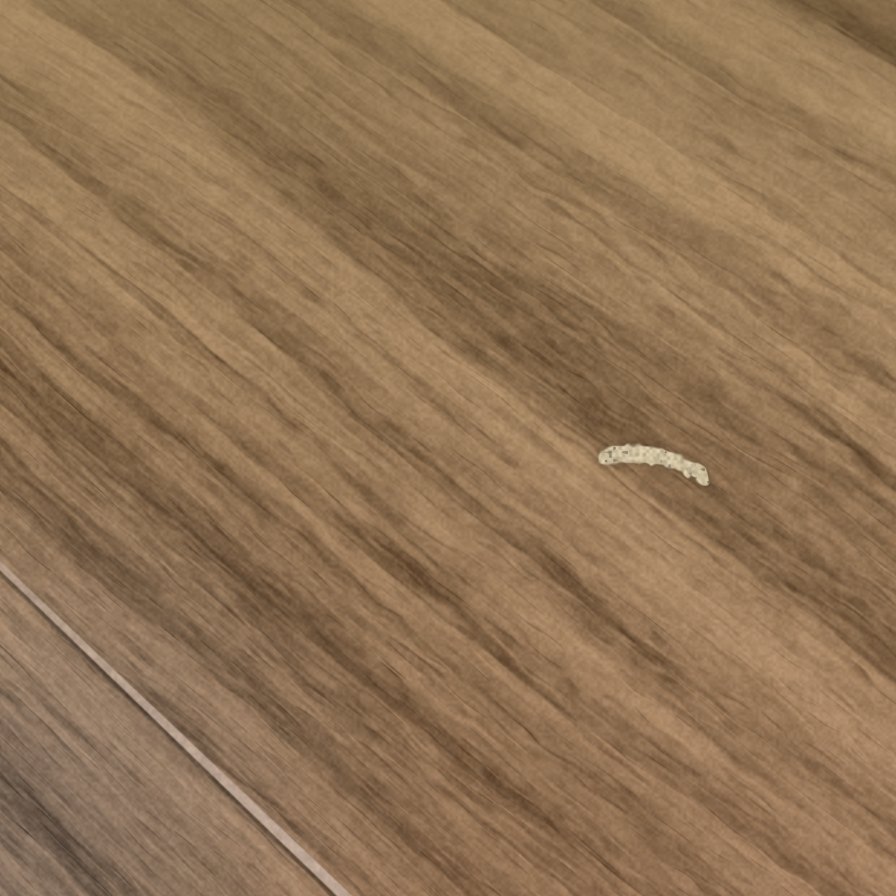
Write a Shadertoy shader that draws this texture.

```glsl
float hash(vec2 p) {
    vec3 q = fract(p.xyx * 0.1031);
    q += dot(q, q.yzx + 33.33);
    return fract((q.x + q.y) * q.z);
}

float noise(vec2 p) {
    vec2 cell = floor(p), f = fract(p);
    f = f * f * (3.0 - 2.0 * f);
    return mix(mix(hash(cell), hash(cell + vec2(1, 0)), f.x),
               mix(hash(cell + vec2(0, 1)), hash(cell + vec2(1, 1)), f.x), f.y);
}

// Long thin lines along the contours of stretched noise, fading in and out
float veins(vec2 grain, float density, float width) {
    float contour = abs(noise(grain * vec2(0.8, density) + density) - 0.5);
    float fade = noise(grain * vec2(1.5, density * 0.6) + 2.0 * density);
    return smoothstep(width, 0.0, contour) * smoothstep(0.3, 0.7, fade);
}

// Wood lightness; grain.x runs along the fibres, grain.y across them
float woodTone(vec2 grain, float sharpness) {
    grain.y += 0.035 * (noise(grain * vec2(2.0, 4.0)) - 0.5);
    grain.y += 0.006 * (noise(grain * vec2(9.0, 20.0)) - 0.5);
    // Small jitter breaks long edges into steps of short fibres
    grain.y += 0.006 * (noise(grain * vec2(28.0, 160.0) + 3.0) - 0.5);

    float tone = 0.83;
    tone += 0.58 * (noise(grain * vec2(0.7, 9.0)) - 0.5);
    tone += 0.46 * (noise(grain * vec2(1.0, 25.0) + 11.0) - 0.5);
    tone += 0.26 * (noise(grain * vec2(3.0, 70.0) + 23.0) - 0.5) * sharpness;

    // Growth rings darken slowly and end in a crisp edge
    float ring = fract(grain.y * 8.0 + 1.6 * noise(grain * vec2(0.7, 4.0) + 5.0));
    float lateWood = smoothstep(0.35, 0.95, ring) * smoothstep(1.0, 0.96, ring);
    tone -= 0.52 * lateWood * noise(grain * vec2(0.9, 10.0) + 51.0);

    // Dark veins built of short flecks
    float flecks = 0.45 + 1.1 * noise(grain * vec2(22.0, 210.0) + 17.0);
    float lines = 0.48 * veins(grain, 14.0, 0.055) * mix(0.6, 1.0, sharpness);
    lines += 0.34 * veins(grain, 31.0, 0.09) * sharpness;
    lines += 0.16 * veins(grain, 67.0, 0.15) * sharpness;
    tone -= lines * flecks;

    // Fibres and hairline pores, strongest in the dark wood
    float fibre = noise(grain * vec2(14.0, 190.0) + 37.0) - 0.5;
    fibre += noise(grain * vec2(45.0, 280.0) + 61.0) - 0.5;
    tone += fibre * sharpness * mix(0.46, 0.3, smoothstep(0.4, 0.9, tone));
    float pores = smoothstep(0.68, 0.92, noise(grain * vec2(24.0, 260.0) + 97.0));
    return tone - 0.26 * pores * sharpness;
}

void mainImage(out vec4 fragColor, in vec2 fragCoord) {
    vec2 uv = fragCoord / iResolution.xy;

    // Boards fan out from a distant vanishing point at the upper left
    vec2 ray = uv - vec2(-2.9, 3.15);
    float slope = -ray.y / ray.x;
    float seam = (slope - 0.959) * ray.x / 1.385;
    float nextBoard = smoothstep(-0.001, 0.001, seam);
    vec2 grain = vec2(length(ray), slope * 2.6) + 19.0 * step(0.0, seam);

    float sharpness = mix(1.0, 0.6, smoothstep(0.6, 1.0, uv.y));
    float tone = clamp(woodTone(grain, sharpness) - 0.3 * nextBoard, -0.2, 1.15);
    vec3 color = mix(vec3(0.425, 0.325, 0.225), vec3(0.65, 0.525, 0.395), tone);
    color *= mix(vec3(1.02, 0.99, 1.0), vec3(0.98, 1.0, 0.95), uv.y);

    // Cool sheen in the lower left corner
    float sheen = smoothstep(0.55, 0.0, length(uv - vec2(0.0, 0.06)));
    color = mix(color, vec3(0.53, 0.45, 0.385) * (0.68 + 0.5 * tone), 0.9 * sheen);

    // Bevelled seam with a pale edge and a shadow beside it
    float bevelWidth = mix(0.0038, 0.0058, smoothstep(0.0, 0.4, uv.x));
    float shadow = smoothstep(0.005, 0.0, abs(seam - bevelWidth - 0.002));
    float bevel = smoothstep(bevelWidth + 0.0015, bevelWidth - 0.0015, abs(seam));
    color *= 1.0 - 0.32 * shadow;
    vec3 bevelColor = mix(vec3(0.69, 0.6, 0.53), vec3(0.76, 0.67, 0.61), uv.x * 2.5);
    color = mix(color, bevelColor * (0.94 + 0.12 * noise(uv * 90.0)), 0.95 * bevel);

    // Curved pale chip with ragged edges and a few dark specks
    float t = (uv.x - 0.67) / 0.118;
    float arc = 0.489 + 0.03 * t - 0.052 * t * t;
    vec2 offset = vec2(max(abs(uv.x - 0.729) - 0.053, 0.0), uv.y - arc);
    float chipDistance = length(offset) - 0.0095 + 0.005 * (noise(uv * 150.0) - 0.5);
    float chip = smoothstep(0.002, -0.002, chipDistance);
    float specks = smoothstep(0.78, 0.95, noise(uv * 210.0 + 7.0));
    vec3 chipColor = vec3(0.82, 0.76, 0.63) * (0.86 + 0.22 * noise(uv * 260.0));
    color *= 1.0 - 0.1 * smoothstep(0.008, 0.0, chipDistance);
    color = mix(color, chipColor * (1.0 - 0.3 * specks), chip);

    // Fine surface mottling
    float mottle = noise(uv * 310.0) + 0.7 * noise(uv.yx * 170.0 + 9.0) - 0.85;
    color += 0.05 * sharpness * mottle;
    fragColor = vec4(color, 1.0);
}
```
